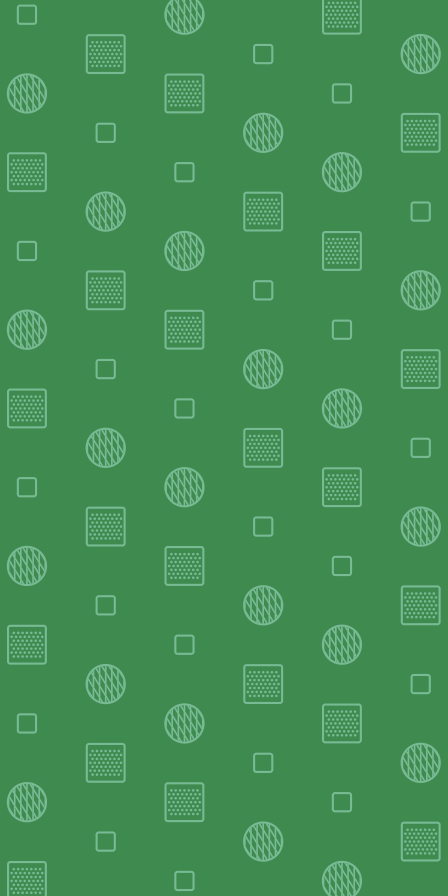
This pattern is drawn by a Shadertoy shader. Its source:

```glsl
// Staggered columns of outlined motifs on flat green: a small square, a hatched
// disc and a dotted square take turns down each column. Each cell of the grid
// picks its motif by index, and distance functions draw it with smooth edges.

const float CANVAS_WIDTH = 256.0;           // design units across the canvas
const float CELL = 45.0;                    // spacing of columns and rows
const vec2  FIRST_CENTER = vec2(15.4, 8.4); // first motif, from the top left
const float COLUMN_DROP = 0.5;              // odd columns sink by this many cells

const float LINE_WIDTH = 1.2;
const float SMALL_HALF = 5.2;               // half sizes to the middle of the line
const float LARGE_HALF = 10.8;
const float DISC_RADIUS = 10.9;
const float CORNER = 1.3;

const vec2  DOT_PITCH = vec2(2.5, 2.25);
const float DOT_RADIUS = 0.72;
const float DOT_FIELD_HALF = 9.7;

const float HATCH_WIDTH = 0.95;
const float UPRIGHT_PITCH = 3.5;
const float SLANT_PITCH = 3.5;
const float SLANT_ANGLE = 1.02;             // radians below the horizontal

const vec3 GROUND = vec3(0.243, 0.541, 0.310);
const vec3 INK = vec3(0.465, 0.730, 0.580);

float roundedBox(vec2 p, float halfSize, float radius) {
    vec2 q = abs(p) - halfSize + radius;
    return length(max(q, 0.0)) + min(max(q.x, q.y), 0.0) - radius;
}

float outline(float d, float width) {
    return abs(d) - 0.5 * width;
}

// Distance to a family of parallel lines, one passing through x = 0
float stripes(float x, float pitch, float width) {
    return abs(mod(x + 0.5 * pitch, pitch) - 0.5 * pitch) - 0.5 * width;
}

// Rows of dots, every other row shifted by half a pitch
float dots(vec2 p) {
    float row = floor(p.y / DOT_PITCH.y + 0.5);
    float shift = 0.5 * mod(row + 1.0, 2.0);
    float column = floor(p.x / DOT_PITCH.x - shift + 0.5) + shift;
    vec2 center = vec2(column, row) * DOT_PITCH;
    float d = length(p - center) - DOT_RADIUS;
    vec2 reach = abs(center) + DOT_RADIUS;
    return max(reach.x, reach.y) > DOT_FIELD_HALF ? 1e3 : d;
}

float smallSquare(vec2 p) {
    return outline(roundedBox(p, SMALL_HALF, CORNER), LINE_WIDTH);
}

float dottedSquare(vec2 p) {
    float frame = outline(roundedBox(p, LARGE_HALF, CORNER), LINE_WIDTH);
    return min(frame, dots(p));
}

float hatchedDisc(vec2 p) {
    float disc = length(p) - DISC_RADIUS;
    vec2 slantNormal = vec2(sin(SLANT_ANGLE), -cos(SLANT_ANGLE));
    float hatch = min(stripes(p.x, UPRIGHT_PITCH, HATCH_WIDTH),
                      stripes(dot(p, slantNormal), SLANT_PITCH, HATCH_WIDTH));
    return min(outline(disc, LINE_WIDTH), max(disc, hatch));
}

void mainImage(out vec4 fragColor, in vec2 fragCoord) {
    // Design units, with y running down from the top
    float pixel = CANVAS_WIDTH / iResolution.x;
    vec2 p = vec2(fragCoord.x, iResolution.y - fragCoord.y) * pixel;

    // Find the cell and the position relative to its center
    vec2 grid = (p - FIRST_CENTER) / CELL;
    float column = floor(grid.x + 0.5);
    grid.y -= COLUMN_DROP * mod(column, 2.0);
    float row = floor(grid.y + 0.5);
    vec2 local = (grid - vec2(column, row)) * CELL;

    // Motifs cycle down a column, and the cycle shifts from column to column
    float kind = mod(row + 2.0 * column, 3.0);
    float d = kind < 0.5 ? smallSquare(local)
            : kind < 1.5 ? hatchedDisc(local)
            : dottedSquare(local);

    float coverage = clamp(0.5 - d / pixel, 0.0, 1.0);
    fragColor = vec4(mix(GROUND, INK, coverage), 1.0);
}
```
